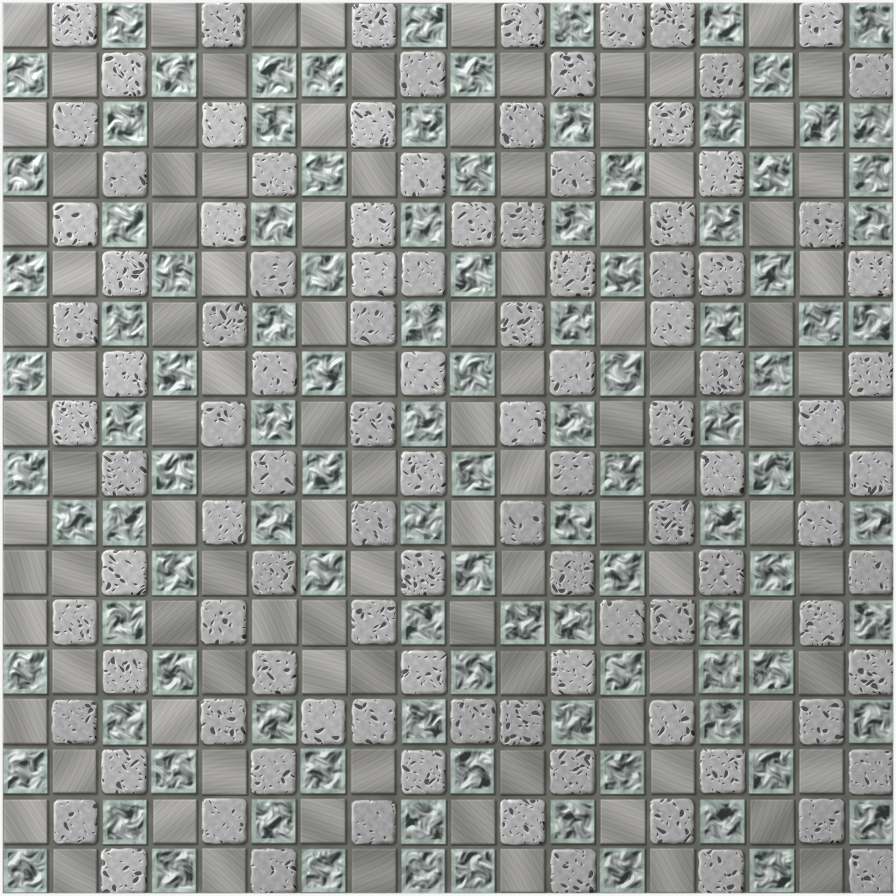
Give the GLSL for this texture, as a three.js fragment shader.

```glsl
// Mosaic of 18 by 18 small tiles: brushed metal, pitted stone and crumpled glass in grey grout.
varying vec2 vUv;

float hash(vec2 p) {
  vec3 q = fract(vec3(p.xyx) * 0.1031);
  q += dot(q, q.yzx + 33.33);
  return fract((q.x + q.y) * q.z);
}

float roundBox(vec2 p, vec2 halfSize, float radius) {
  vec2 d = abs(p) - halfSize + radius;
  return length(max(d, 0.0)) + min(max(d.x, d.y), 0.0) - radius;
}

// Layered, rotated and warped sines
float waves(vec2 p) {
  float sum = 0.0, amp = 0.5;
  for (int i = 0; i < 4; i++) {
    p += 0.45 * sin(p.yx * 1.3 + float(i) * 1.7);
    sum += amp * sin(p.x) * cos(p.y * 0.9);
    p = mat2(1.2, 0.95, -0.95, 1.2) * p + 2.3;
    amp *= 0.62;
  }
  return sum;
}

// Cellular pits: signed depth, positive inside a hole
float pits(vec2 p, float density) {
  vec2 cell = floor(p);
  float depth = -1.0;
  for (int j = -1; j <= 1; j++) {
    for (int i = -1; i <= 1; i++) {
      vec2 id = cell + vec2(float(i), float(j));
      vec2 d = p - id - 0.2 - 0.6 * vec2(hash(id), hash(id + 41.0));
      float a = 3.14 * hash(id + 17.0);
      d = mat2(cos(a), sin(a), -sin(a), cos(a)) * d * vec2(0.65, 1.25);
      float radius = mix(0.16, 0.52, pow(hash(id + 73.0), 3.0));
      depth = max(depth, radius * step(hash(id + 9.0), density) - length(d));
    }
  }
  return depth;
}

vec3 metal(vec2 p, vec2 seed) {
  float a = (hash(seed + 3.0) - 0.5) * 2.4;
  vec2 q = mat2(cos(a), sin(a), -sin(a), cos(a)) * p;
  float brush = sin(q.y * 47.0 + 2.0 * sin(q.x * 4.0 + seed.x)) + sin(q.y * 83.0 + seed.y + q.x * 5.0);
  float sheen = 0.05 * sin(q.y * 6.0 + q.x * 2.0 + seed.x * 2.1);
  float tone = 0.6 + 0.12 * (hash(seed + 5.0) - 0.5) + sheen + 0.013 * brush;
  return vec3(1.0, 0.995, 0.985) * tone;
}

vec3 stone(vec2 p, vec2 seed, float edge) {
  vec2 q = p * 8.0 + seed * 19.0;
  q += 0.25 * sin(q.yx * 2.1 + seed);
  float density = mix(0.3, 0.6, hash(seed + 8.0));
  float hole = pits(q, density);
  float lit = pits(q + vec2(-0.22, 0.28), density);
  float tone = 0.69 + 0.07 * (hash(seed + 2.0) - 0.5) + 0.06 * waves(p * 22.0 + seed * 5.0);
  tone += 0.13 * smoothstep(-0.1, 0.15, lit);
  tone = mix(tone, 0.25, 0.85 * smoothstep(-0.06, 0.2, hole));
  // Worn rim, bright toward the upper left
  float rim = smoothstep(-0.09, 0.0, edge);
  tone += rim * 0.26 * dot(normalize(p + 0.0001), vec2(-0.75, 0.55));
  return vec3(1.0, 0.995, 0.995) * tone;
}

vec3 glass(vec2 p, vec2 seed, float edge, float dim) {
  vec2 q = p * 8.5 + seed * 7.3;
  float height = waves(q);
  float slope = height - waves(q + vec2(0.3, -0.42));
  float tone = 0.59 + 0.62 * slope + 0.13 * height;
  tone -= mix(0.18, 0.34, dim) * smoothstep(0.15, 0.6, waves(q * 0.8 + 4.0));
  tone += 0.28 * smoothstep(0.3, 0.75, slope);
  vec3 crumple = mix(vec3(0.2, 0.23, 0.22), vec3(0.91, 0.94, 0.93), clamp((tone - 0.2) / 0.7, 0.0, 1.0));
  // Clear pale frame, wider at the left and bottom
  float frame = smoothstep(-0.1, -0.035, edge + 0.05 * smoothstep(0.25, 0.42, max(-p.x, -p.y)));
  vec3 paleEdge = vec3(0.69, 0.76, 0.73) + 0.08 * height;
  return mix(crumple, paleEdge, 0.75 * frame);
}

void main() {
  vec2 grid = vUv * 18.0;
  vec2 id = floor(grid);
  float dim = clamp(0.5 + 0.45 * (vUv.x - vUv.y), 0.0, 1.0);

  // Diagonal sequence of three materials, odd rows shifted, a few tiles swapped
  float row = 17.0 - id.y;
  float kind = mod(id.x + 2.0 * mod(row, 2.0), 3.0);
  if (hash(id + 61.0) < 0.07) kind = mod(kind + 1.0, 3.0);
  bool isStone = kind > 0.5 && kind < 1.5;

  // Slightly uneven placement, size and corners
  vec2 p = fract(grid) - 0.5 - 0.03 * (vec2(hash(id + 11.0), hash(id + 29.0)) - 0.5);
  vec2 halfSize = 0.445 + 0.02 * (vec2(hash(id + 37.0), hash(id + 53.0)) - 0.5);
  float radius = isStone ? 0.11 : 0.025;
  float edge = roundBox(p, halfSize, radius);
  if (isStone) edge += 0.01 * sin(p.x * 17.0 + id.y) * sin(p.y * 19.0 + id.x);

  // Grout with a contact shadow to the lower right
  vec3 color = vec3(0.43, 0.435, 0.41) + 0.05 * waves(grid * 5.0);
  float shadow = roundBox(p - vec2(0.025, -0.03), halfSize, radius);
  color *= mix(0.62, 1.0, smoothstep(-0.02, 0.05, shadow));

  vec3 tile = metal(p, id);
  if (isStone) tile = stone(p, id, edge);
  else if (kind > 1.5) tile = glass(p, id, edge, dim);
  else tile += 0.07 * smoothstep(-0.05, -0.01, edge) * sign(p.y - p.x);
  color = mix(color, tile, 1.0 - smoothstep(-0.025, 0.02, edge));

  // Light falls from the upper left; a thin white margin surrounds the sheet
  color *= mix(1.12, 0.86, dim);
  vec2 border = min(vUv, 1.0 - vUv);
  color = mix(vec3(0.97), color, smoothstep(0.002, 0.0045, min(border.x, border.y)));
  gl_FragColor = vec4(clamp(color, 0.0, 1.0), 1.0);
}
```
